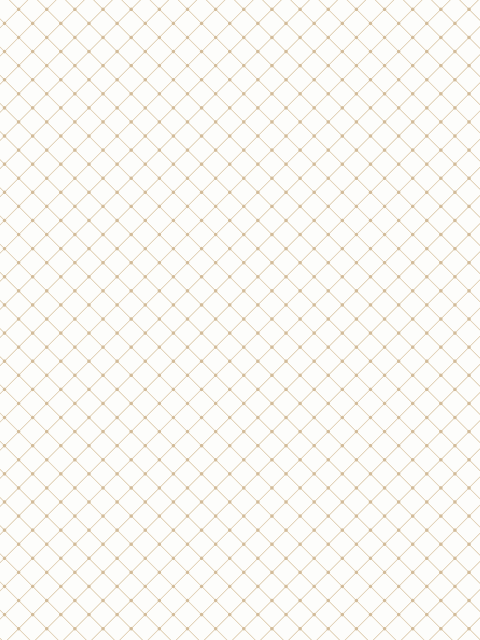
Reproduce this pattern procedurally as a Shadertoy shader.

```glsl
// Fine tan diamond trellis with a small round dot at every crossing, on warm white.

// Lengths are fractions of the canvas width.
const float PERIOD = 0.05865;               // dot to dot along a row
const vec2  ANCHOR = vec2(0.0387, 0.0236);  // centre of one crossing
const float LINE_WIDTH = 0.00130;
const float DOT_RADIUS = 0.00360;

const vec3 GROUND = vec3(0.994, 0.994, 0.985);
const vec3 LINE_COLOR = vec3(0.825, 0.735, 0.590);
const vec3 DOT_COLOR = vec3(0.825, 0.735, 0.600);

// Signed distances to the nearest line of each diagonal family.
vec2 trellisOffsets(vec2 p) {
    vec2 q = (p - ANCHOR) / PERIOD;
    vec2 diagonal = vec2(q.x + q.y, q.x - q.y);
    return (fract(diagonal + 0.5) - 0.5) * PERIOD * inversesqrt(2.0);
}

// Box-filtered coverage, which keeps lines thinner than a pixel at true weight.
vec2 lineCoverage(vec2 offset, float pixel) {
    float halfWidth = 0.5 * LINE_WIDTH;
    vec2 upper = min(offset + 0.5 * pixel, vec2(halfWidth));
    vec2 lower = max(offset - 0.5 * pixel, vec2(-halfWidth));
    return clamp((upper - lower) / pixel, 0.0, 1.0);
}

void mainImage(out vec4 fragColor, in vec2 fragCoord) {
    float pixel = 1.0 / iResolution.x;
    vec2 offset = trellisOffsets(fragCoord * pixel);

    // Two crossing line families
    vec2 coverage = lineCoverage(offset, pixel);
    vec3 color = mix(GROUND, LINE_COLOR, max(coverage.x, coverage.y));

    // Dot at the crossing
    float dotMask = clamp(0.5 + (DOT_RADIUS - length(offset)) / pixel, 0.0, 1.0);
    color = mix(color, DOT_COLOR, dotMask);

    fragColor = vec4(color, 1.0);
}
```
